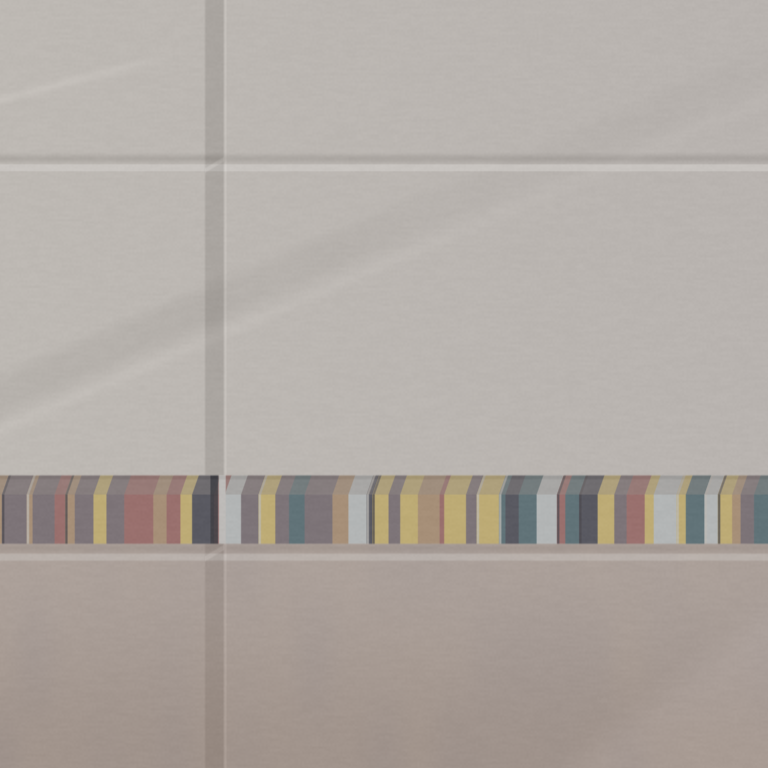
Reproduce this texture procedurally as a WebGL 1 fragment shader.

```glsl
precision highp float;
uniform vec2 u_resolution;

const float JOINT_LEFT = 0.267;
const float JOINT_RIGHT = 0.292;
const float BAND_BOTTOM = 0.292;
const float BAND_BEVEL = 0.356;
const float BAND_TOP = 0.381;
const float STRIPES = 52.0;

float hash(vec2 p) {
  vec3 q = fract(vec3(p.xyx) * 0.1031);
  q += dot(q, q.yzx + 33.33);
  return fract((q.x + q.y) * q.z);
}

float noise(vec2 p) {
  vec2 i = floor(p);
  vec2 f = fract(p);
  f = f * f * (3.0 - 2.0 * f);
  float low = mix(hash(i), hash(i + vec2(1.0, 0.0)), f.x);
  float high = mix(hash(i + vec2(0.0, 1.0)), hash(i + 1.0), f.x);
  return mix(low, high, f.y);
}

// Soft-edged interval from a to b
float span(float x, float a, float b, float soft) {
  return smoothstep(a - soft, a + soft, x) * (1.0 - smoothstep(b - soft, b + soft, x));
}

vec3 stripeColor(float pick) {
  if (pick < 0.20) return vec3(0.49, 0.455, 0.47);
  if (pick < 0.35) return vec3(0.35, 0.35, 0.38);
  if (pick < 0.52) return vec3(0.60, 0.44, 0.43);
  if (pick < 0.67) return vec3(0.74, 0.67, 0.46);
  if (pick < 0.79) return vec3(0.38, 0.45, 0.47);
  if (pick < 0.93) return vec3(0.65, 0.56, 0.47);
  return vec3(0.70, 0.71, 0.71);
}

// Irregular stripes, some edged by a thin pale or dark line
vec3 stripes(float x, float soft) {
  vec3 color = stripeColor(0.1);
  for (int i = -1; i < 54; i++) {
    float id = float(i);
    float left = (id + 0.85 * hash(vec2(id, 3.7))) / STRIPES;
    float pick = fract(id * 0.382 + 0.45 * hash(vec2(id, 9.1)));
    color = mix(color, stripeColor(pick), smoothstep(left - soft, left + soft, x));
    float accent = hash(vec2(id, 17.3));
    vec3 lineColor = mix(vec3(0.30, 0.29, 0.31), vec3(0.73, 0.72, 0.70), step(0.82, accent));
    float line = span(x, left, left + 0.003, soft) * step(0.72, accent);
    color = mix(color, lineColor, 0.75 * line);
  }
  return color;
}

vec3 upperTile(vec2 p) {
  vec3 color = mix(vec3(0.742, 0.724, 0.703), vec3(0.722, 0.702, 0.687), p.x);
  // Faint reflected streaks
  float offset = p.y - 0.485 - 0.43 * p.x;
  float strength = 0.65 + 0.35 * noise(p * 14.0);
  float fade = 1.0 - 0.6 * smoothstep(0.25, 0.75, p.x);
  color -= 0.033 * strength * fade * span(offset, -0.025, 0.025, 0.014);
  color += 0.018 * fade * span(offset, -0.052, -0.038, 0.008);
  float glint = p.y - 0.87 - 0.26 * p.x;
  color += 0.028 * span(glint, -0.005, 0.005, 0.006) * (1.0 - smoothstep(0.14, 0.25, p.x));
  return color;
}

vec3 lowerTile(vec2 p) {
  vec3 color = mix(vec3(0.625, 0.575, 0.545), vec3(0.665, 0.622, 0.598), smoothstep(0.0, 0.27, p.y));
  color += vec3(0.018, 0.014, 0.006) * (noise(p * vec2(22.0, 7.0)) - 0.5);
  float sheen = smoothstep(-0.02, 0.05, 0.78 * (p.x - 0.72) - p.y);
  return color + vec3(0.025, 0.026, 0.028) * sheen;
}

// Bevelled horizontal joint: shadow above, highlight below
vec3 ledge(vec3 color, float y, float center, float soft) {
  color -= 0.065 * span(y, center + 0.002, center + 0.011, 0.005);
  return mix(color, vec3(0.80, 0.785, 0.77), 0.75 * span(y, center - 0.010, center - 0.001, soft));
}

// Bevelled vertical joint with a lit right edge
vec3 groove(vec3 color, float x, float depth, float soft) {
  color -= depth * span(x, JOINT_LEFT, JOINT_RIGHT, soft * 1.5);
  return color + 0.035 * span(x, JOINT_RIGHT - 0.001, JOINT_RIGHT + 0.003, soft);
}

void main() {
  vec2 p = gl_FragCoord.xy / u_resolution;
  float soft = max(0.0013, 0.75 / u_resolution.x);

  // Plain tiles and their joints
  vec3 color = mix(lowerTile(p), upperTile(p), smoothstep(0.30, 0.32, p.y));
  color = ledge(color, p.y, 0.787, soft);
  vec3 lowerLedge = ledge(color, p.y, 0.280, soft * 1.5);
  color = mix(color, lowerLedge, 0.55);
  color = groove(color, p.x, mix(0.048, 0.072, step(BAND_TOP, p.y)), soft);
  float inJoint = span(p.x, JOINT_LEFT, JOINT_RIGHT, soft);
  float miter = 0.6 * (p.x - JOINT_LEFT);
  color += 0.05 * inJoint * span(p.y, 0.775 + miter, 0.781 + miter, 0.002);
  color += 0.05 * inJoint * span(p.y, 0.269 + miter, 0.276 + miter, 0.002);

  // Striped border with a slanted, paler upper bevel
  float rise = max(p.y - BAND_BEVEL, 0.0);
  float bevel = smoothstep(BAND_BEVEL - soft, BAND_BEVEL + soft, p.y);
  vec3 band = stripes(p.x - 0.35 * rise, soft);
  band = mix(band, vec3(0.58, 0.55, 0.53), 0.38 * bevel);
  band = mix(band, vec3(0.25, 0.25, 0.27), 0.85 * span(p.x, 0.274, 0.284, soft));
  band = mix(band, vec3(0.74, 0.73, 0.72), span(p.x, 0.285, 0.294, soft));
  band -= 0.04 * span(p.y, BAND_TOP - 0.005, BAND_TOP, 0.002);
  color = mix(color, band, span(p.y, BAND_BOTTOM, BAND_TOP, soft * 1.5));

  // Fine woven grain
  float grain = noise(p * vec2(70.0, 300.0)) + noise(p * 380.0) - 1.0;
  gl_FragColor = vec4(color + 0.012 * grain, 1.0);
}
```
